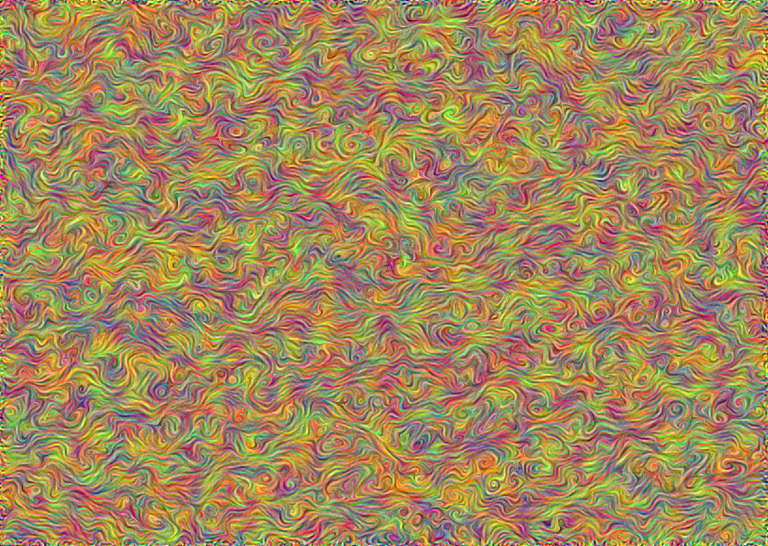
Reproduce this texture procedurally as a Shadertoy shader.

```glsl
// Fine multicoloured streaks that follow a swirling, mostly level flow.
// Coloured noise is averaged along tilted contours of a bumpy height field;
// its difference across the flow gives thin, crisp light and dark lines.

vec3 hash3(vec2 cell) {
    return fract(sin(dot(cell, vec2(127.1, 311.7))) * vec3(43758.5, 22578.1, 19642.3));
}

vec3 noise3(vec2 p) {
    vec2 i = floor(p), f = fract(p);
    f = f * f * (3.0 - 2.0 * f);
    return mix(mix(hash3(i), hash3(i + vec2(1, 0)), f.x),
               mix(hash3(i + vec2(0, 1)), hash3(i + vec2(1, 1)), f.x), f.y);
}

// Hills stretched sideways, with smaller tilted bumps and a steady slope
float height(vec2 p) {
    vec2 tilted = mat2(0.8, 0.6, -0.6, 0.8) * p;
    vec2 skewed = mat2(0.96, -0.28, 0.28, 0.96) * p;
    return 0.75 * noise3(skewed * vec2(11.0, 21.0)).x + 0.36 * noise3(tilted * 38.0 + 40.0).y
         + 8.5 * p.y;
}

// Unit direction near the contour, turned aside in patches to slant the strokes
vec2 flow(vec2 p) {
    float e = 0.004, h = height(p);
    vec2 slope = vec2(height(p + vec2(e, 0)), height(p + vec2(0, e))) - h;
    vec2 along = normalize(vec2(slope.y, -slope.x) + 1e-6);
    float turn = 1.4 * (noise3(p * vec2(16.0, 32.0) + 90.0).z - 0.5);
    return mat2(cos(turn), sin(turn), -sin(turn), cos(turn)) * along;
}

void mainImage(out vec4 fragColor, in vec2 fragCoord) {
    vec2 p = fragCoord / iResolution.y;
    vec2 size = iResolution.xy / iResolution.y;

    // Streaks shrink to loose dots at the border
    vec2 margin = min(p, size - p);
    float inside = smoothstep(0.0, 0.026, min(margin.x, margin.y));
    float stride = 0.0027 * mix(0.08, 1.0, inside);

    // Walk both ways along the flow, gathering fine lines and broad tints
    vec3 lines = vec3(0.0), tints = vec3(0.0);
    float total = 0.0;
    for (int side = -1; side <= 1; side += 2) {
        vec2 q = p;
        for (int i = 0; i < 6; i++) {
            vec2 dir = flow(q);
            vec2 across = vec2(-dir.y, dir.x) * 0.0038;
            float weight = 1.0 - float(i) / 7.0;
            lines += weight * (noise3(q * 290.0) - noise3((q + across) * 290.0));
            tints += weight * (noise3(q * 50.0 + 70.0) - 0.5);
            total += weight;
            q += dir * stride * float(side);
        }
    }
    lines /= total;
    tints /= total;

    // Part of the line contrast is shared by all channels
    lines = mix(lines, vec3(dot(lines, vec3(0.333))), 0.15);

    vec3 ochre = vec3(0.64, 0.53, 0.36);
    vec3 lineGain = vec3(1.25, 0.98, 0.88) * mix(0.8, 1.0, inside);
    vec3 violetShift = vec3(-0.22, -0.36, 0.32);
    vec3 redShift = vec3(0.28, -0.27, -0.1);
    vec3 color = ochre + lines * lineGain + tints.x * violetShift + tints.y * redShift;
    fragColor = vec4(clamp(color, 0.0, 1.0), 1.0);
}
```
